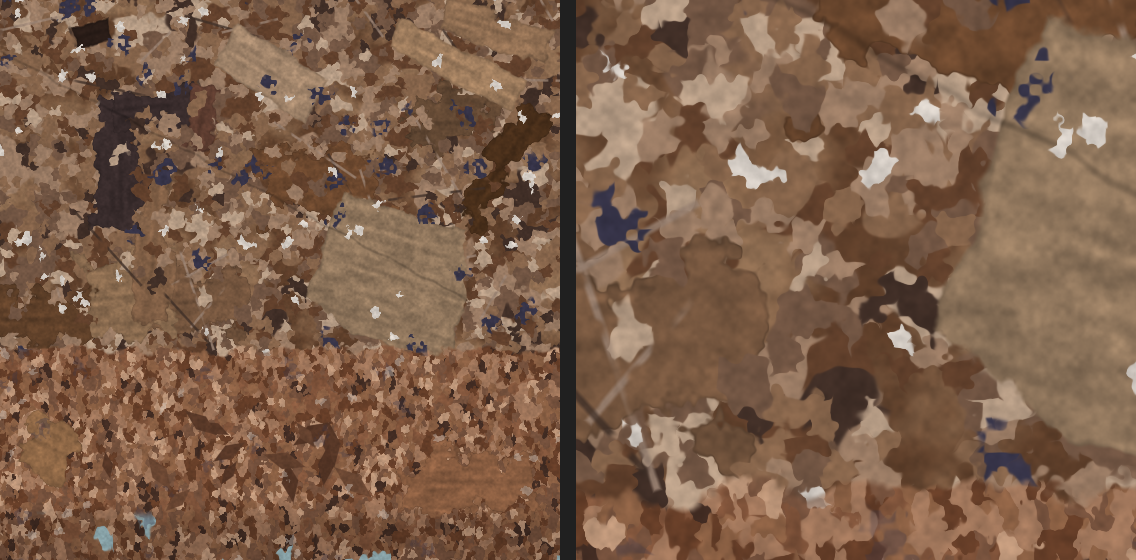
Left, the full canvas; right, a detail of the centre.
A Shadertoy shader for this texture:

```glsl
float hash(vec2 p) {
    vec3 q = fract(p.xyx * vec3(.1031, .1030, .0973));
    q += dot(q, q.yzx + 33.33);
    return fract((q.x + q.y) * q.z);
}

float noise(vec2 p) {
    vec2 i = floor(p), f = fract(p);
    f *= f * (3. - 2. * f);
    return mix(mix(hash(i), hash(i + vec2(1, 0)), f.x),
               mix(hash(i + vec2(0, 1)), hash(i + 1.), f.x), f.y);
}

float fbm(vec2 p) {
    float sum = 0., amp = .53;
    for (int i = 0; i < 4; i++) {
        sum += amp * noise(p);
        p = p * 2.1 + 17.;
        amp *= .5;
    }
    return sum;
}

mat2 rot(float a) { return mat2(cos(a), sin(a), -sin(a), cos(a)); }

// Earth palette, dark to light, weighted by area
vec3 earth(float r) {
    vec3 c = vec3(.25, .18, .15);
    c = mix(c, vec3(.38, .25, .17), step(.08, r));
    c = mix(c, vec3(.44, .33, .26), step(.26, r));
    c = mix(c, vec3(.52, .39, .29), step(.44, r));
    c = mix(c, vec3(.60, .48, .39), step(.67, r));
    return mix(c, vec3(.71, .61, .52), step(.90, r));
}

// Angular cellular chips: premultiplied colour and coverage
vec4 chips(vec2 p, float cover) {
    p += .5 * (vec2(noise(p * 3.), noise(p * 3. + 40.)) - .5);
    vec2 cell = floor(p);
    vec4 sum = vec4(0);
    float total = 0.;
    for (int y = -1; y <= 1; y++)
    for (int x = -1; x <= 1; x++) {
        vec2 id = cell + vec2(x, y);
        vec2 site = id + vec2(hash(id), hash(id + 51.3));
        vec2 q = abs((p - site) * rot(6.28 * hash(id + 7.7)));
        float w = exp(-40. * (max(q.x * .7, q.y * 1.2) + .15 * q.x));
        sum += w * step(hash(id + 9.1), cover) * vec4(earth(hash(id + 23.9)), 1);
        total += w;
    }
    return sum / total;
}

void over(inout vec3 col, vec4 layer) { col = col * (1. - layer.a) + layer.rgb; }

// Worn rectangular fragment with torn edges and a streaked face
void slab(inout vec3 col, vec2 p, vec2 centre, float angle, vec2 size, vec3 tint, float tear) {
    vec2 q = (p - centre) * rot(angle);
    vec2 b = abs(q) - size;
    float d = max(b.x, b.y) + tear * (fbm(p * 28. + centre * 50.) - .5);
    float streak = noise(q * vec2(18, 130)) + fbm(p * 70.) - 1.;
    float rim = smoothstep(.006, .0, abs(d));
    col = mix(col, tint * (1. + .2 * streak - .15 * rim), smoothstep(.002, -.002, d));
}

void mainImage(out vec4 fragColor, in vec2 fragCoord) {
    vec2 uv = fragCoord / iResolution.xy;

    // Coarse rubble above
    vec3 col = mix(vec3(.36, .24, .16), vec3(.56, .43, .32), smoothstep(.3, .7, fbm(uv * 14.)));
    over(col, chips(uv * 15., .5));
    over(col, chips(uv * 30. + 20., .45));
    over(col, chips(uv * 58. + 70., .35));

    // Worn fields and dark stains
    slab(col, uv, vec2(.58, .67), .1, vec2(.10, .05), vec3(.42, .28, .18), .13);
    slab(col, uv, vec2(.80, .78), 0., vec2(.07, .05), vec3(.38, .28, .20), .12);
    slab(col, uv, vec2(.06, .43), 0., vec2(.09, .04), vec3(.37, .25, .16), .12);
    slab(col, uv, vec2(.36, .46), 0., vec2(.09, .05), vec3(.45, .33, .24), .12);
    slab(col, uv, vec2(.90, .71), .95, vec2(.11, .025), vec3(.28, .18, .10), .08);
    slab(col, uv, vec2(.225, .47), .1, vec2(.07, .07), vec3(.54, .42, .31), .09);
    slab(col, uv, vec2(.275, .56), 1.5, vec2(.13, .03), vec3(.50, .37, .27), .06);
    slab(col, uv, vec2(.215, .70), 1.6, vec2(.11, .034), vec3(.22, .17, .17), .09);
    slab(col, uv, vec2(.275, .81), .1, vec2(.07, .030), vec3(.22, .17, .17), .09);
    slab(col, uv, vec2(.36, .79), 1.4, vec2(.05, .022), vec3(.37, .24, .19), .05);
    over(col, chips(uv * 42. + 130., .12));

    // Scratches and thin splinters
    for (float i = 0.; i < 26.; i++) {
        vec2 at = vec2(hash(vec2(i, 2)), .4 + .6 * hash(vec2(i, 5)));
        vec2 q = abs((uv - at) * rot(2.6 * hash(vec2(i, 8)) - 1.3));
        float d = max(q.x - .03 - .07 * hash(vec2(i, 11)), q.y - .0022);
        float worn = smoothstep(.25, .55, noise(uv * 70. + i));
        vec3 tint = mix(vec3(.24, .18, .15), vec3(.60, .51, .45), step(.4, hash(vec2(i, 14))));
        col = mix(col, tint, .8 * worn * smoothstep(.0015, -.0015, d));
    }

    // Pale broad plates
    vec3 under = col;
    vec3 plate = col;
    slab(plate, uv, vec2(.705, .505), -.32, vec2(.137, .118), vec3(.56, .46, .36), .025);
    float crease = dot(uv - vec2(.64, .57), vec2(.47, .88));
    plate *= 1. - .18 * smoothstep(.004, .0, abs(crease + .006 * noise(uv * 40.)));
    float cut = max(uv.x - .832, dot(uv - vec2(.5625, .46), vec2(-.62, -.785)));
    cut += .02 * (fbm(uv * 40.) - .5);
    col = mix(under, plate, smoothstep(.002, -.002, cut));
    slab(col, uv, vec2(.485, .870), -.55, vec2(.095, .042), vec3(.62, .51, .41), .02);
    slab(col, uv, vec2(.885, .945), -.30, vec2(.100, .028), vec3(.56, .43, .32), .03);
    slab(col, uv, vec2(.815, .885), -.47, vec2(.125, .030), vec3(.61, .48, .36), .02);
    slab(col, uv, vec2(.165, .940), .25, vec2(.036, .022), vec3(.16, .11, .09), .02);

    // Fine reddish grains below
    vec3 fine = mix(vec3(.42, .29, .21), vec3(.55, .40, .30), fbm(uv * 40.));
    over(fine, chips(uv * vec2(54, 44) + 11., .75));
    over(fine, chips(uv * vec2(92, 68) + 90., .5));
    fine *= vec3(1.04, .96, .91) * mix(.86, 1., smoothstep(.06, .11, uv.y));
    slab(fine, uv, vec2(.09, .20), -.5, vec2(.05, .06), vec3(.55, .40, .27), .09);
    slab(fine, uv, vec2(.84, .14), 0., vec2(.12, .045), vec3(.53, .36, .25), .12);
    for (float i = 0.; i < 15.; i++) {
        vec2 at = vec2(.18 + .46 * hash(vec2(i, 31)), .10 + .15 * hash(vec2(i, 37)));
        vec2 q = abs((uv - at) * rot(3. * hash(vec2(i, 41)) - .7));
        float d = q.x * .4 + q.y - .009 - .012 * hash(vec2(i, 43));
        vec3 shard = mix(vec3(.32, .20, .14), vec3(.42, .28, .20), hash(vec2(i, 47)));
        fine = mix(fine, shard, smoothstep(.0015, -.0015, d));
    }
    float glass = chips(uv * vec2(34, 24) + 210., .04).a * smoothstep(.09, .07, uv.y);
    fine = mix(fine, vec3(.52, .62, .64), glass);
    float lower = smoothstep(.004, -.004, uv.y - .375 - .04 * (fbm(uv * 30.) - .5));
    col = mix(col, fine, lower);

    // Navy and white flecks
    float navy = chips(uv * 36. + 300., .03).a * smoothstep(.35, .55, noise(uv * 150.));
    col = mix(col, vec3(.21, .20, .28), navy * (1. - .7 * lower));
    col = mix(col, vec3(.82, .79, .76), chips(uv * 75. + 400., .018).a * (1. - .6 * lower));

    // Mineral grit
    col *= 1. + .22 * (fbm(uv * 110.) - .5) + .12 * (noise(uv * 260.) - .5);
    fragColor = vec4(col, 1);
}
```
